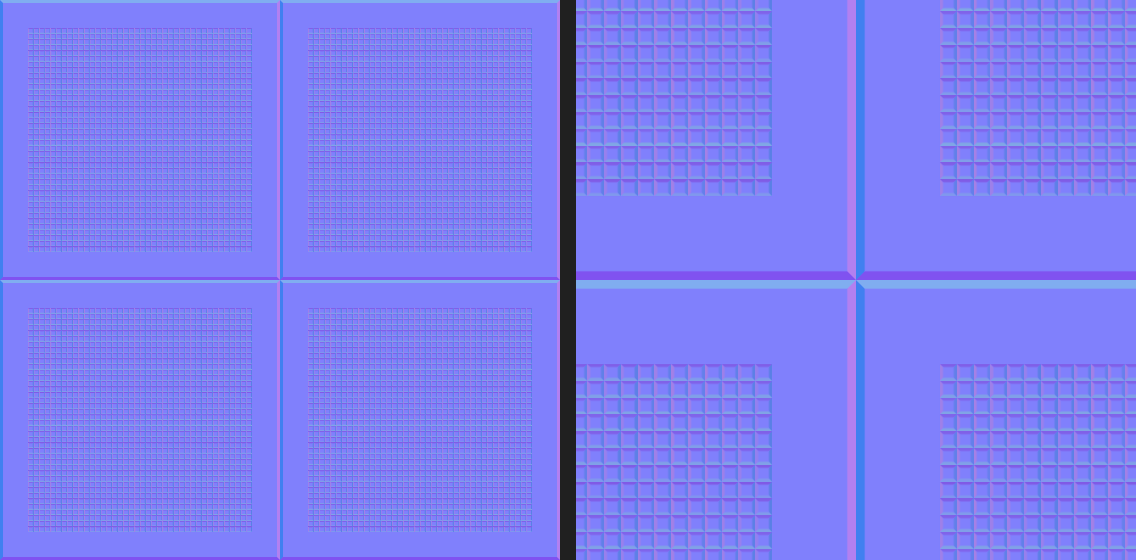
Left, the full canvas; right, a detail of the centre.
This texture map is drawn by a three.js fragment shader. Its source:

```glsl
varying vec2 vUv;

const float TILES = 2.0;
const float PITS = 40.0;       // pits across one tile
const float MARGIN = 0.1;      // flat border, in tile units
const vec3 FLAT = vec3(0.5, 0.5, 0.99);

float hash(float n) {
  n = fract(n * 0.1031);
  n *= n + 33.33;
  n *= n + n;
  return fract(n);
}

// Outward slope of a mitred square rim inside a unit cell
vec2 rimSlope(vec2 cell, float width, float soft) {
  vec2 q = cell - 0.5;
  vec2 a = abs(q);
  float side = smoothstep(-soft, soft, a.x - a.y);
  float rim = smoothstep(0.5 - width - soft, 0.5 - width + soft, max(a.x, a.y));
  return sign(q) * vec2(side, 1.0 - side) * rim;
}

// Slow beat along the lines with a little irregularity
float lineBeat(float index, float phase, float seed) {
  float wave = abs(2.0 * fract(0.12 * index - phase) - 1.0);
  return mix(wave, hash(index + seed), 0.3);
}

// Opposite walls trade strength from line to line
float wallStrength(float slope, float beat) {
  return slope * (slope > 0.0 ? mix(0.55, 1.15, beat) : mix(1.1, 0.65, beat));
}

// Box mask with softened edges
float insideBox(vec2 p, float halfSize, float soft) {
  vec2 a = abs(p - 0.5);
  return 1.0 - smoothstep(halfSize - soft, halfSize + soft, max(a.x, a.y));
}

void main() {
  vec2 tile = fract(vUv * TILES);

  // Raised tile edge
  vec2 edge = rimSlope(tile, 0.0104, 0.0012);
  vec2 tilt = edge * vec2(edge.x < 0.0 ? 0.25 : 0.2, 0.18);
  float steep = 0.05 * length(edge);

  // Recessed pits
  vec2 grid = (tile - MARGIN) / (1.0 - 2.0 * MARGIN) * PITS;
  vec2 id = floor(grid);
  vec2 wall = -rimSlope(fract(grid), 0.18, 0.08);
  wall.x = wallStrength(wall.x, lineBeat(id.x, 0.2, 3.0));
  wall.y = wallStrength(wall.y, lineBeat(id.y, 0.36, 71.0));
  wall *= insideBox(tile, 0.5 - MARGIN, 0.0008);
  tilt += wall * vec2(0.14, 0.14);
  steep += 0.09 * min(length(wall), 1.0);

  gl_FragColor = vec4(FLAT + vec3(tilt, -steep), 1.0);
}
```
